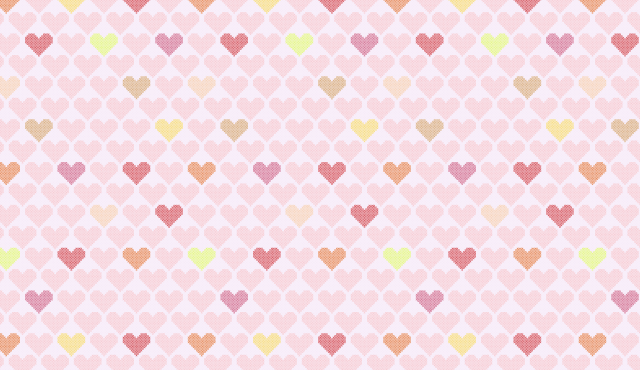
Reproduce this pattern procedurally as a Shadertoy shader.

```glsl
// Cross-stitched hearts in staggered rows, pale pink with scattered coloured ones

#define PITCH   vec2(0.08802, 0.05788)  // heart spacing, in canvas heights
#define ORIGIN  vec2(0.0169, -0.0252)   // centre and top of the first heart
#define STITCHES vec2(20.0, 13.0)       // stitches per heart spacing
#define THREAD  0.22                    // half width of a stitch arm
#define SAMPLES 4                       // antialiasing samples per axis
#define GAP     vec3(0.98, 0.96, 0.99)  // cloth between the threads
#define GROUND  vec3(0.968, 0.92, 0.972)

const vec3 PALETTE[8] = vec3[8](
    vec3(0.97, 0.803, 0.833),  // 0 pale pink
    vec3(0.85, 0.38, 0.41),    // 1 red
    vec3(0.91, 0.57, 0.39),    // 2 orange
    vec3(0.97, 0.87, 0.51),    // 3 yellow
    vec3(0.90, 0.97, 0.53),    // 4 lime
    vec3(0.84, 0.48, 0.60),    // 5 rose
    vec3(0.86, 0.70, 0.53),    // 6 tan
    vec3(0.97, 0.83, 0.73));   // 7 peach

// Three colour slots for each of the eight accent rows
const int ACCENTS[24] = int[24](
    2, 3, 1,   1, 4, 5,   7, 0, 6,   6, 0, 3,
    2, 5, 1,   0, 7, 1,   4, 1, 2,   5, 0, 0);

// Stepped heart: column distance from its axis, row counted from its top
bool insideHeart(float dx, float row) {
    return dx >= 3.0 - row && dx <= min(6.0 + row, min(8.0, 13.0 - row));
}

// Accents sit on every second heart of every second row
vec3 heartColour(float col, float row) {
    if (mod(row, 2.0) > 0.5) return PALETTE[0];
    float accentRow = mod(row * 0.5, 8.0);
    float slot = mod(col - mod(accentRow, 2.0), 6.0);
    if (mod(slot, 2.0) > 0.5) return PALETTE[0];
    return PALETTE[ACCENTS[int(accentRow) * 3 + int(slot * 0.5)]];
}

// Thread colour of one stitch; a heart's tip reaches into the row below
vec3 threadColour(vec2 cell) {
    for (int i = 0; i < 2; i++) {
        float row = floor(cell.y / STITCHES.y) - float(i);
        float x = cell.x - 0.5 * STITCHES.x * mod(row, 2.0);
        float col = floor(x / STITCHES.x + 0.5);
        float dx = abs(x - col * STITCHES.x);
        if (insideHeart(dx, cell.y - row * STITCHES.y))
            return heartColour(col, row);
    }
    return GROUND;
}

vec3 embroidery(vec2 p) {
    vec2 q = (p - ORIGIN) / PITCH * STITCHES + vec2(0.5, 0.0);
    vec2 arm = abs(fract(q) - 0.5);
    float stitch = 1.0 - smoothstep(THREAD - 0.04, THREAD + 0.04, abs(arm.x - arm.y));
    return mix(GAP, threadColour(floor(q)), stitch);
}

void mainImage(out vec4 fragColor, in vec2 fragCoord) {
    // Average a grid of samples, as stitches are close to pixel size
    vec3 sum = vec3(0.0);
    for (int j = 0; j < SAMPLES; j++)
        for (int i = 0; i < SAMPLES; i++) {
            vec2 offset = (vec2(i, j) + 0.5) / float(SAMPLES) - 0.5;
            vec2 pos = fragCoord + offset;
            sum += embroidery(vec2(pos.x, iResolution.y - pos.y) / iResolution.y);
        }
    fragColor = vec4(sum / float(SAMPLES * SAMPLES), 1.0);
}
```
